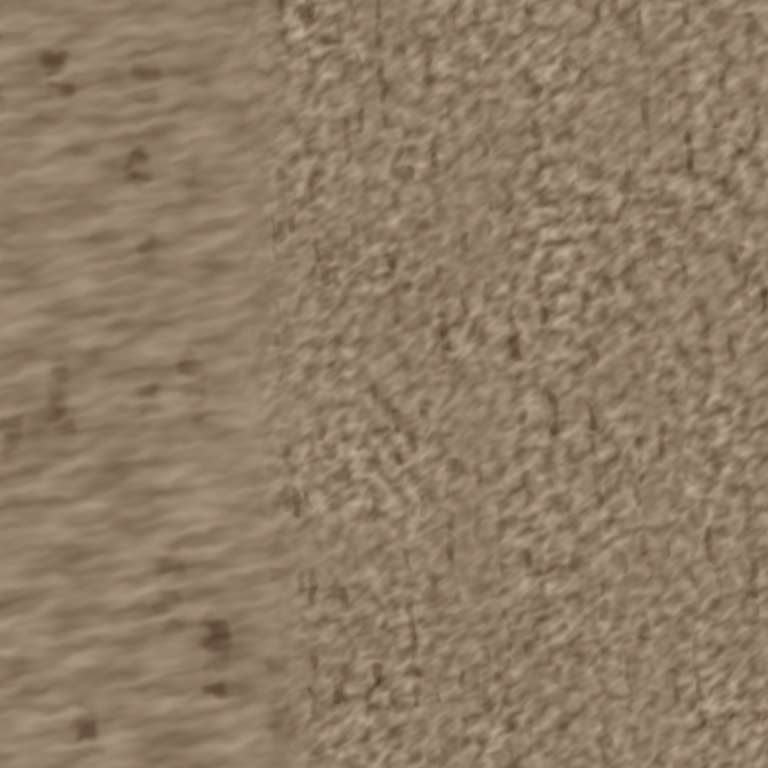
Write a WebGL 2 fragment shader that draws this texture.

```glsl
#version 300 es
precision highp float;
// Weathered tan surface: slanted soft streaks on the left, pitted grain on the right.

#define BASE_COLOR vec3(0.563, 0.491, 0.405)
#define PIT_TINT vec3(0.98, 1.03, 0.93)
#define STREAK_ANGLE 0.20
#define STREAK_FREQ vec2(11.0, 50.0)
#define STREAK_CONTRAST 0.13
#define GRAIN_ANGLE 0.65
#define GRAIN_FREQ vec2(40.0, 64.0)
#define GRAIN_CONTRAST 0.20
#define SEAM_X 0.385
#define SEAM_WIDTH 0.07
#define COLUMN_LEAN 0.05
#define PIT_DEPTH 0.10

uniform vec2 u_resolution;
out vec4 outColor;

float hash(vec2 p) {
    return fract(sin(dot(p, vec2(127.1, 311.7))) * 43758.5453);
}

vec2 gradientAt(vec2 cell) {
    float angle = 6.28318 * hash(cell);
    return vec2(cos(angle), sin(angle));
}

// Gradient noise, roughly -0.7 to 0.7
float noise(vec2 p) {
    vec2 i = floor(p), f = p - i;
    vec2 u = f * f * f * (f * (f * 6.0 - 15.0) + 10.0);
    vec2 e = vec2(1.0, 0.0);
    float a = dot(gradientAt(i), f);
    float b = dot(gradientAt(i + e.xy), f - e.xy);
    float c = dot(gradientAt(i + e.yx), f - e.yx);
    float d = dot(gradientAt(i + e.xx), f - e.xx);
    return mix(mix(a, b, u.x), mix(c, d, u.x), u.y);
}

// Coordinates along and across a given direction
vec2 alongAcross(vec2 p, float angle) {
    float c = cos(angle), s = sin(angle);
    return vec2(c * p.x + s * p.y, c * p.y - s * p.x);
}

// Soft upright dashes lined up in irregular columns, 0 to 1
float dashes(vec2 p, vec2 cellSize, float halfWidth, float density, float seed) {
    float column = floor(p.x / cellSize.x);
    float columnRandom = hash(vec2(column, seed));
    float x = p.x - (column + mix(0.3, 0.7, columnRandom)) * cellSize.x;
    float shiftedY = p.y / cellSize.y + 7.0 * columnRandom;
    float baseRow = floor(shiftedY);
    float cover = 0.0;
    for (int k = -1; k <= 1; k++) {
        float row = baseRow + float(k);
        vec2 id = vec2(column + seed, row);
        float halfLength = cellSize.y * mix(0.08, 0.42, hash(id + 3.7));
        float y = (shiftedY - row - mix(0.3, 0.7, hash(id + 8.1))) * cellSize.y;
        float offset = (hash(id + 5.3) - 0.5) * halfWidth;
        vec2 q = vec2(x - offset, max(abs(y) - halfLength, 0.0));
        float present = step(hash(id + 1.9), density * mix(0.4, 1.3, columnRandom));
        float strength = present * mix(0.5, 1.0, hash(id + 6.6));
        cover = max(cover, strength * (1.0 - smoothstep(0.3, 1.5, length(q) / halfWidth)));
    }
    return cover;
}

void main() {
    vec2 p = gl_FragCoord.xy / u_resolution;

    // Leaning columns with a ragged outline
    vec2 ragged = vec2(noise(p * 48.0 + 3.0), noise(p * 48.0 + 91.0));
    vec2 leaning = vec2(p.x + COLUMN_LEAN * p.y + 0.012 * noise(p * 5.0), p.y);
    float seam = leaning.x + 0.03 * noise(p * 7.0 + 17.0);
    float grainSide = smoothstep(SEAM_X - SEAM_WIDTH, SEAM_X + SEAM_WIDTH, seam);

    // Left: long slanted streaks
    vec2 s = alongAcross(p + 0.004 * ragged, STREAK_ANGLE);
    float streaks = noise(s * STREAK_FREQ) + 0.55 * noise(s * STREAK_FREQ * vec2(2.6, 1.7) + 40.0);

    // Right: short bumps whose relief varies from patch to patch
    vec2 g = alongAcross(p + 0.004 * ragged, GRAIN_ANGLE);
    float grain = noise(g * GRAIN_FREQ + 13.0) + 0.55 * noise(g * GRAIN_FREQ * 1.8 + 70.0);
    float relief = 0.9 + 0.7 * noise(p * 9.0 + 29.0);

    // Broad smudges on the left, narrow pits on the right
    float smudges = dashes(leaning + 0.016 * ragged, vec2(0.085, 0.105), 0.016, 0.42, 11.0);
    smudges *= clamp(0.75 - 1.3 * streaks, 0.2, 1.2);
    float pits = dashes(leaning + 0.006 * ragged, vec2(0.048, 0.058), 0.0058, 0.45, 47.0);
    float finePits = dashes(leaning + 0.008 * ragged, vec2(0.031, 0.036), 0.0045, 0.28, 83.0);
    pits = max(pits, 0.75 * finePits);

    // Combine both sides around the base tone
    float light = mix(STREAK_CONTRAST * streaks, GRAIN_CONTRAST * relief * grain, grainSide);
    light += 0.025 * noise(p * 4.0 + 55.0);
    float dark = PIT_DEPTH * mix(smudges, pits, smoothstep(0.1, 0.6, grainSide));
    vec3 color = BASE_COLOR + light - dark * PIT_TINT;
    color += 0.012 * noise(p * 55.0 + 120.0) * vec3(1.0, -0.4, 0.8);

    outColor = vec4(clamp(color, 0.0, 1.0), 1.0);
}
```
